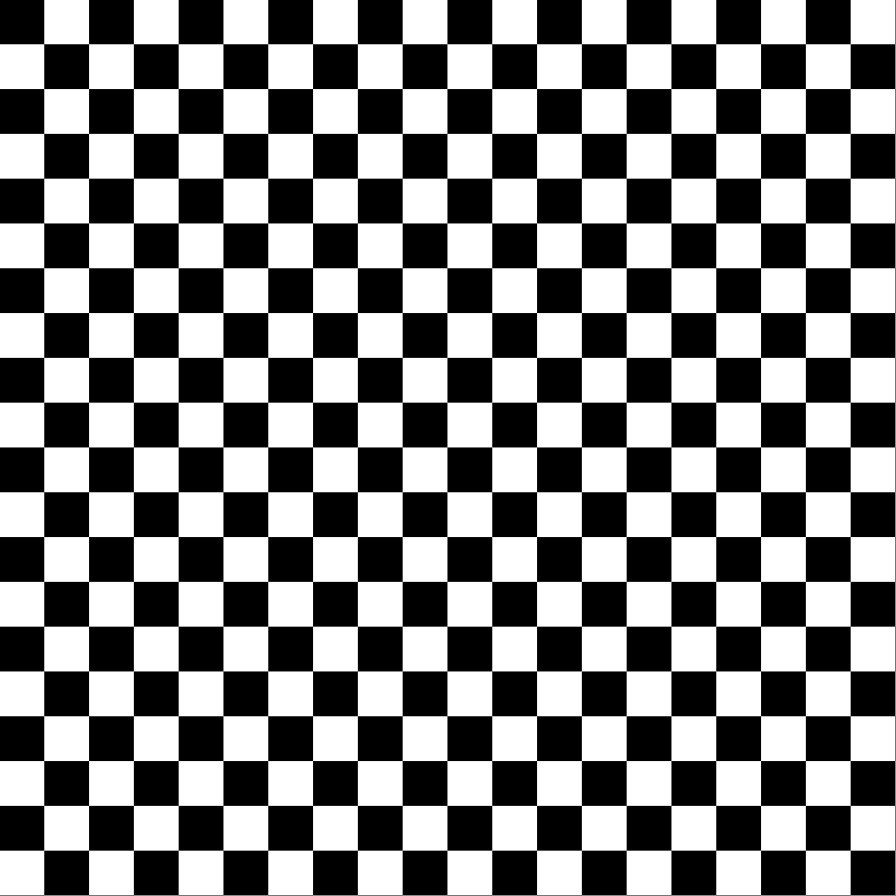
Reproduce this pattern procedurally as a three.js fragment shader.

```glsl
// Black and white checkerboard, 20 by 20 squares, with box-filtered edges.
varying vec2 vUv;

// Integral of a square wave that is +1 on even cells and -1 on odd ones
vec2 squareWaveIntegral(vec2 p) {
  return 1.0 - 2.0 * abs(fract(0.5 * p) - 0.5);
}

// Checkerboard averaged over a footprint: 1 on even squares, 0 on odd ones
float checker(vec2 p, vec2 footprint) {
  vec2 wave = (squareWaveIntegral(p + 0.5 * footprint)
             - squareWaveIntegral(p - 0.5 * footprint)) / footprint;
  return 0.5 + 0.5 * wave.x * wave.y;
}

void main() {
  // The grid sits slightly left and up, leaving thin soft right and bottom edges
  vec2 cell = 20.0 * (vUv + vec2(0.0006, -0.0006));
  vec2 footprint = max(fwidth(cell), vec2(0.0001));
  gl_FragColor = vec4(vec3(checker(cell, footprint)), 1.0);
}
```
